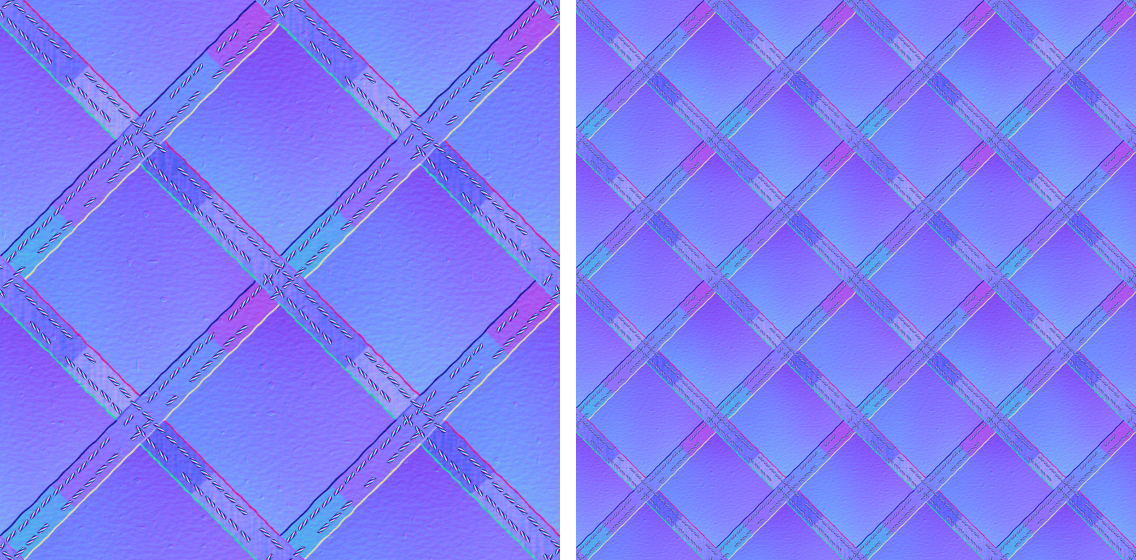
Left: one tile. Right: repeated 2 by 2.
A WebGL 1 fragment shader for this texture map:

```glsl
precision highp float;
uniform vec2 u_resolution;

const float REPEATS = 2.0;         // weave repeats across and down
const float HALF_WIDTH = 0.089;    // strap half width, crossings are 1 apart
const float RIM_WIDTH = 0.0085;
const float RIM_TILT = 1.08;
const float RISING_SLOPE = 0.47;   // steep ends of the straps near underpasses
const float FALLING_SLOPE = 0.33;
const float SEAM = 0.55;           // where a strap starts to dive
const float STITCHES = 12.0;       // stitches between two crossings
const float STITCH_ROW = 0.042;
const vec2 STITCH_HALF = vec2(0.033, 0.0088);
const float STITCH_LOSS = 0.17;
const float OUTLINE = 0.3;
const float SHEEN = 0.28;
const vec2 PILLOW = vec2(0.36, 0.8);
const float GRAIN = 0.024;
const float STREAKS = 0.36;
const float WOBBLE = 0.007;

float hash(vec2 p) {
  vec3 q = fract(p.xyx * 0.1031);
  q += dot(q, q.yzx + 33.33);
  return fract((q.x + q.y) * q.z);
}

float cornerNoise(vec2 cell, vec2 toPoint, vec2 period) {
  float angle = 6.2832 * hash(floor(mod(cell + 0.5, period)));
  return dot(vec2(cos(angle), sin(angle)), toPoint);
}

// Gradient noise that wraps after one canvas
float noise(vec2 uv, vec2 period) {
  vec2 p = uv * period;
  vec2 i = floor(p), f = p - i;
  vec2 w = f * f * f * (f * (f * 6.0 - 15.0) + 10.0);
  vec2 e = vec2(1.0, 0.0);
  float low = mix(cornerNoise(i, f, period), cornerNoise(i + e, f - e, period), w.x);
  float high = mix(cornerNoise(i + e.yx, f - e.yx, period),
                   cornerNoise(i + 1.0, f - 1.0, period), w.x);
  return mix(low, high, w.y);
}

// Paper grain with sparse raised flecks
float surfaceHeight(vec2 uv) {
  float fine = noise(uv, vec2(80.0, 130.0)) + 0.5 * noise(uv, vec2(170.0, 210.0));
  float fleck = smoothstep(0.42, 0.56, noise(uv, vec2(67.0, 59.0)));
  return fine + 1.5 * fleck;
}

vec2 surfaceTilt(vec2 uv) {
  const float STEP = 0.0016;
  float h = surfaceHeight(uv);
  vec2 ahead = vec2(surfaceHeight(uv + vec2(STEP, 0.0)),
                    surfaceHeight(uv + vec2(0.0, STEP)));
  return (h - ahead) * GRAIN / (STEP * 55.0);
}

// Returns tilt along, tilt across, coverage; s runs -1..1 around the overpass
vec3 strap(float along, float offset, float s, float slope, float px) {
  float side = abs(offset);
  float dive = smoothstep(SEAM - 0.008, SEAM + 0.008, abs(s));
  float steep = slope * mix(0.72, 1.0, smoothstep(SEAM, 0.85, abs(s)));
  float lean = clamp(s / 0.3, -1.0, 1.0) * mix(-0.17, steep, dive);
  float toCrossing = abs(fract(along + 0.5) - 0.5);
  float exposed = smoothstep(HALF_WIDTH - 0.01, HALF_WIDTH, toCrossing);
  float rim = smoothstep(-px, px, side - HALF_WIDTH + RIM_WIDTH);
  rim *= mix(0.4, 1.0, exposed);
  float cover = 1.0 - smoothstep(-px, px, side - HALF_WIDTH);
  return vec3(lean * (1.0 - rim), sign(offset) * RIM_TILT * rim, cover);
}

// Returns twist phase, roundness, coverage, outline of a row of thread stitches
vec4 stitches(float along, float offset, float lane, float px) {
  float row = offset < 0.0 ? 0.0 : 1.0;
  float count = along * STITCHES + 0.3 * row;
  float id = floor(mod(floor(count) + 0.5, 2.0 * STITCHES));
  float pick = hash(vec2(id + 3.0, lane * 2.0 + row + 7.0));
  float u = (fract(count) - 0.5) / STITCHES;
  float v = abs(offset) - STITCH_ROW + 0.008 * (fract(pick * 17.0) - 0.5);
  const float CORNER = 0.005;
  vec2 box = abs(vec2(u - 0.4 * v, v)) - STITCH_HALF + CORNER;
  float dist = length(max(box, 0.0)) + min(max(box.x, box.y), 0.0) - CORNER;
  float kept = step(STITCH_LOSS, pick);
  float cover = kept * (1.0 - smoothstep(-px, px, dist));
  float outline = kept * (1.0 - smoothstep(0.0, 0.001 + px, abs(dist)));
  float phase = 6.2832 * (u / 0.034 - v / 0.015 + pick);
  return vec4(phase, v / STITCH_HALF.y, cover, outline);
}

void main() {
  vec2 uv = gl_FragCoord.xy / u_resolution;
  vec2 p = uv * REPEATS;
  vec2 d = vec2(p.x + p.y, p.x - p.y);   // diagonal axes: rising, falling
  float px = REPEATS / u_resolution.y;

  // Pillowed panels
  vec2 cell = fract(d) - 0.5;
  vec2 q = vec2(cell.x + cell.y, cell.x - cell.y) * 0.5;
  float drift = noise(uv, vec2(5.0, 4.0));
  vec2 panel = q * PILLOW + vec2(0.06 * drift, 0.28 * q.x + 0.2 * drift + 0.02);
  vec2 grain = surfaceTilt(uv);
  vec2 tilt = vec2(panel.x + panel.y, panel.x - panel.y) * 0.7071;

  // Woven straps
  vec2 lane = floor(d + 0.5);
  vec2 offset = d - lane;
  vec2 rough = offset + WOBBLE * vec2(noise(uv, vec2(61.0)), noise(uv, vec2(43.0)));
  float sRising = mod(d.x + lane.y, 2.0) - 1.0;
  float sFalling = mod(d.y + lane.x + 1.0, 2.0) - 1.0;
  vec3 rising = strap(d.x, rough.y, sRising, RISING_SLOPE, px);
  vec3 falling = strap(d.y, rough.x, sFalling, FALLING_SLOPE, px);
  float streak = noise(uv, vec2(180.0, 22.0)) * STREAKS;
  rising.x += 0.2 * streak;
  falling.xy += streak * vec2(0.7, 0.5);
  bool risingOnTop = abs(sRising) < 0.5;
  vec3 top = risingOnTop ? rising : falling.yxz;
  vec3 below = risingOnTop ? falling.yxz : rising;
  tilt = mix(mix(tilt, below.xy, below.z), top.xy, top.z);
  tilt += vec2(grain.x + grain.y, grain.x - grain.y) * 0.7071;

  // Thread on both straps
  vec4 threadA = stitches(d.x, offset.y, mod(lane.y, 2.0), px);
  vec4 threadB = stitches(d.y, offset.x, mod(lane.x, 2.0) + 2.0, px);
  tilt = mix(tilt, vec2(0.7 * sin(threadA.x), 0.4 * threadA.y), threadA.z);
  tilt = mix(tilt, vec2(0.7 * sin(threadB.x), 0.4 * threadB.y), threadB.z);
  float outline = max(threadA.w, threadB.w);
  float sheen = mix(threadA.z * cos(threadA.x), cos(threadB.x), threadB.z);

  // Encode the surface direction as colour, green pointing down
  vec2 n = vec2(tilt.x + tilt.y, tilt.x - tilt.y) * 0.7071;
  float nz = sqrt(max(0.0, 1.0 - dot(n, n)));
  vec3 colour = 0.5 + 0.5 * vec3(n.x, -n.y, nz);
  colour = (colour + SHEEN * sheen) * (1.0 - OUTLINE * outline);
  gl_FragColor = vec4(clamp(colour, 0.0, 1.0), 1.0);
}
```
